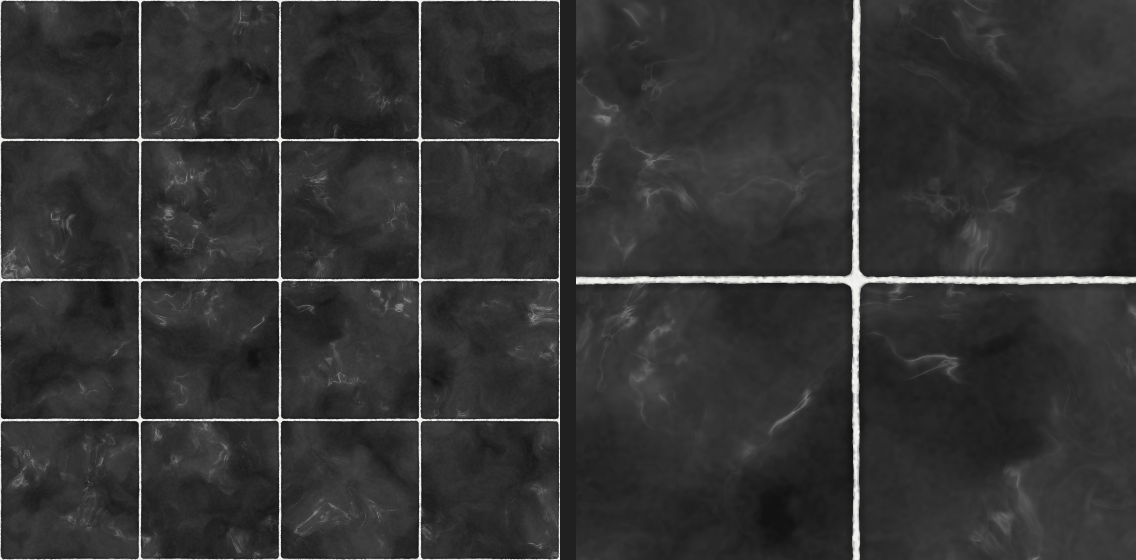
Left, the full canvas; right, a detail of the centre.
Reproduce this texture procedurally as a WebGL 2 fragment shader.

```glsl
#version 300 es
precision highp float;

uniform vec2 u_resolution;
out vec4 fragColor;

#define TILES 4.0
#define HALF_GAP 0.0085
#define CORNER 0.022
#define EDGE_WEAR 0.0025
#define STONE_TONE 0.181
#define CLOUD_CONTRAST 0.20
#define CLOUD_SCALE 3.2
#define VEIN_SCALE 2.6
#define VEIN_SHARPNESS 55.0
#define VEIN_LIGHT 0.24
#define GROUT_LIGHT vec3(0.93, 0.93, 0.92)
#define GROUT_SHADE vec3(0.68)

vec3 hash3(vec2 p) {
    vec3 q = fract(p.xyx * vec3(0.1031, 0.1030, 0.0973));
    q += dot(q, q.yxz + 33.33);
    return fract((q.xxy + q.yzz) * q.zyx);
}

// Cellular noise: random cell values blended by distance, centred on zero
float cellNoise(vec2 p) {
    vec2 cell = floor(p), f = p - cell;
    float total = 0.0, weights = 0.0;
    for (int y = -1; y <= 1; y++) {
        for (int x = -1; x <= 1; x++) {
            vec2 o = vec2(x, y);
            vec3 h = hash3(cell + o);
            vec2 d = o + h.xy - f;
            float w = exp(-6.0 * dot(d, d));
            total += w * h.z;
            weights += w;
        }
    }
    return total / weights - 0.5;
}

float layered(vec2 p, int octaves) {
    float sum = 0.0, amp = 0.5;
    for (int i = 0; i < octaves; i++) {
        sum += amp * cellNoise(p);
        p = mat2(1.6, 1.2, -1.2, 1.6) * p + 17.3;
        amp *= 0.54;
    }
    return sum;
}

float roundedBox(vec2 p, float halfSize, float radius) {
    vec2 d = abs(p) - halfSize + radius;
    return length(max(d, 0.0)) + min(max(d.x, d.y), 0.0) - radius;
}

// Dark marble: clouds, stains, broken veins and fine grain
float stone(vec2 p) {
    vec2 warp = vec2(layered(p * 2.3, 3), layered(p * 2.3 + 41.0, 3));
    vec2 q = p + 0.45 * warp;

    float cloud = layered(q * CLOUD_SCALE, 6);
    float tone = STONE_TONE + CLOUD_CONTRAST * cloud;
    tone -= 0.04 * smoothstep(0.14, 0.34, layered(q * 3.7 + 73.0, 3));

    float ridge = abs(layered(q * VEIN_SCALE + 29.0, 6));
    float hairRidge = abs(layered(q * VEIN_SCALE * 1.7 + 57.0, 5));
    float patches = smoothstep(-0.02, 0.30, layered(p * 3.0 + 91.0, 4) + 0.3 * cloud);
    float sparkle = smoothstep(-0.25, 0.35, cellNoise(p * 19.0));
    float line = exp(-ridge * VEIN_SHARPNESS);
    float hair = exp(-hairRidge * VEIN_SHARPNESS * 1.3);
    tone += patches * (VEIN_LIGHT * sparkle * (line + 0.6 * hair) + 0.05 * exp(-ridge * 14.0));
    tone += 0.018 * line;

    return tone + 0.022 * cellNoise(p * 70.0);
}

void main() {
    vec2 uv = gl_FragCoord.xy / u_resolution * TILES;
    float pixel = TILES / min(u_resolution.x, u_resolution.y);
    vec2 tile = floor(uv);
    vec2 local = uv - tile - 0.5;
    vec3 seed = hash3(tile + 7.0);

    // Each tile is a differently turned cut of the stone
    float turn = floor(seed.z * 4.0) * 1.5708;
    vec2 cut = mat2(cos(turn), sin(turn), -sin(turn), cos(turn)) * local + seed.xy * 60.0 + 5.0;
    vec3 color = vec3(max(stone(cut), 0.07));

    // Uneven, slightly chipped tile edge
    vec2 sway = sin(local.yx * 7.0 + seed.xy * 6.28) + 0.5 * sin(local.yx * 19.0 + seed.yz * 6.28);
    float chips = cellNoise(uv * 42.0) + 0.6 * cellNoise(uv * 110.0);
    float edge = roundedBox(local + 0.0012 * sway, 0.5 - HALF_GAP, CORNER) + EDGE_WEAR * chips;
    color *= 1.0 - 0.18 * smoothstep(-0.022, -0.004, edge);

    // Pale sandy grout
    float sand = cellNoise(uv * 130.0);
    float depth = smoothstep(0.0, HALF_GAP * 0.7, edge + 0.004 * sand);
    vec3 grout = mix(GROUT_SHADE, GROUT_LIGHT, depth) + 0.05 * sand;
    color = mix(color, grout, smoothstep(-0.6 * pixel, 0.6 * pixel, edge));

    fragColor = vec4(color, 1.0);
}
```
